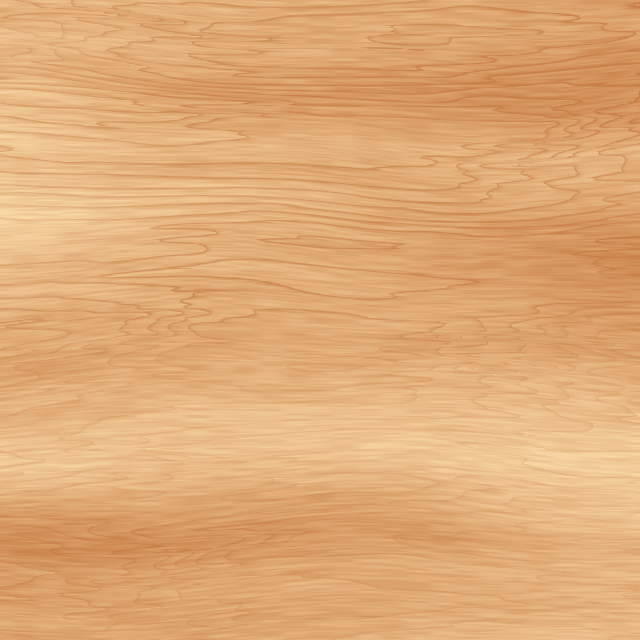
This texture is drawn by a WebGL 2 fragment shader. Its source:

```glsl
#version 300 es
precision highp float;

#define RINGS 10.0
#define LINE_WIDTH 0.0019
#define LINE_DEPTH 0.34
#define RING_SHADE 0.05
#define BAND_DEPTH 0.16
#define BAND_PERIOD 0.43
#define FIBRE_DEPTH 0.36
#define JAGGEDNESS 0.17
#define RAGGEDNESS 0.0022
#define DARK_WOOD vec3(0.79, 0.50, 0.285)
#define LIGHT_WOOD vec3(0.97, 0.84, 0.64)

uniform vec2 u_resolution;
out vec4 fragColor;

float hash(vec2 p) {
    vec3 q = fract(p.xyx * 0.1031);
    q += dot(q, q.yzx + 33.33);
    return fract((q.x + q.y) * q.z);
}

// Smooth value noise, 0 to 1
float noise(vec2 p) {
    vec2 cell = floor(p);
    vec2 f = fract(p);
    f = f * f * f * (f * (f * 6.0 - 15.0) + 10.0);
    float low = mix(hash(cell), hash(cell + vec2(1.0, 0.0)), f.x);
    float high = mix(hash(cell + vec2(0.0, 1.0)), hash(cell + vec2(1.0, 1.0)), f.x);
    return mix(low, high, f.y);
}

// Slow drift of the grain along the board, from layered sines
float drift(vec2 p) {
    return 0.012 * sin(5.0 * p.x + 4.0 * p.y + 1.0)
         + 0.005 * sin(11.0 * p.x - 9.0 * p.y);
}

// Growth height, whose contours are the ring lines
float growth(vec2 p) {
    p.x += JAGGEDNESS * (noise(p * vec2(5.0, 95.0) + 7.0) - 0.5);
    p.x += 0.6 * JAGGEDNESS * (noise(p * vec2(3.0, 40.0) + 29.0) - 0.5);
    float height = noise(p * vec2(1.3, 6.0) + 21.3);
    height += 0.32 * noise(p * vec2(2.6, 15.0) + 53.7);
    height += 0.04 * noise(p * vec2(8.0, 55.0) + 11.1);
    return height * RINGS;
}

// Broad light and dark bands, centred on zero
float bandTone(vec2 p) {
    float tone = BAND_DEPTH * cos(6.2832 * (p.y - 0.29) / BAND_PERIOD);
    float upper = smoothstep(0.42, 0.62, p.y);
    tone += mix(-0.12, 0.34, upper) * (0.5 - p.x);
    tone += 0.40 * (noise(p * vec2(1.4, 9.0) + 3.4) - 0.5);
    tone += 0.18 * (noise(p * vec2(2.5, 26.0) + 81.0) - 0.5);
    return tone;
}

// Fine streaks along the grain, centred on zero
float fibres(vec2 p) {
    float fine = noise(p * vec2(26.0, 420.0) + 5.0);
    float coarse = noise(p * vec2(17.0, 230.0) + 37.0);
    return 0.65 * fine + 0.35 * coarse - 0.5;
}

void main() {
    vec2 uv = gl_FragCoord.xy / u_resolution.y;
    vec2 grain = uv + vec2(0.0, drift(uv));
    float streak = fibres(grain);

    // Ring phase and its slope per unit of canvas, ragged along the fibres
    float ring = growth(grain);
    float slope = length(vec2(dFdx(ring), dFdy(ring))) * u_resolution.y;
    slope = max(slope, 1.0);
    float phase = fract(ring + RAGGEDNESS * min(slope, 120.0) * streak);
    float soft = min(slope * max(1.5 / u_resolution.y, 0.0024), 0.5);

    // Each line has one steep side and one fading side
    float fading = exp(-phase / (slope * LINE_WIDTH));
    float steep = 1.0 - smoothstep(0.0, soft, 1.0 - phase);
    float line = max(fading, steep);
    line *= 1.0 - 0.65 * smoothstep(80.0, 260.0, slope);
    line *= mix(0.45, 1.0, smoothstep(0.42, 0.56, uv.y));
    line *= 0.45 + 0.8 * noise(grain * vec2(3.0, 12.0) + 64.0);

    // Gentle shading across every ring
    float shade = phase - smoothstep(1.0 - soft, 1.0, phase) - 0.5 + 0.5 * soft;

    float tone = 0.515 + bandTone(grain) + RING_SHADE * shade;
    tone += FIBRE_DEPTH * streak;
    tone -= LINE_DEPTH * line * (1.0 + 0.8 * streak);

    fragColor = vec4(mix(DARK_WOOD, LIGHT_WOOD, clamp(tone, 0.0, 1.0)), 1.0);
}
```
